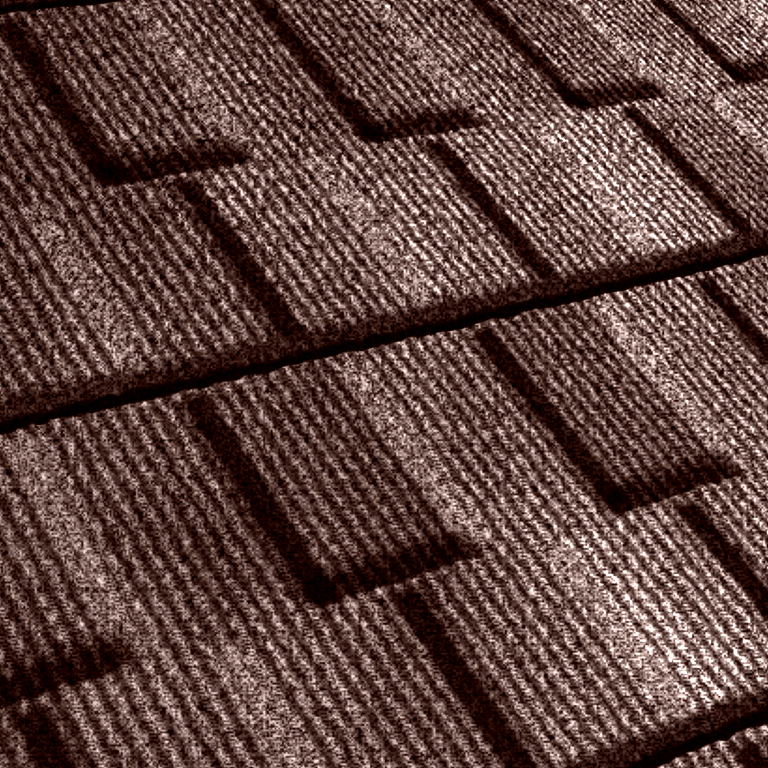
A Shadertoy shader for this texture:

```glsl
// Stone-coated roof panels in perspective: staggered ribbed shingles, dark laps and grooves, coarse grit.

float hash(vec2 p) {
    return fract(sin(dot(p, vec2(127.1, 311.7))) * 43758.5453);
}

float noise(vec2 p) {
    vec2 i = floor(p), f = fract(p);
    f = f * f * (3.0 - 2.0 * f);
    return mix(mix(hash(i), hash(i + vec2(1, 0)), f.x),
               mix(hash(i + vec2(0, 1)), hash(i + vec2(1, 1)), f.x), f.y);
}

// x counts shingle columns, y counts courses down the roof
vec2 roofCoords(vec2 p) {
    float across = (p.x + 1.5625) / (p.y + 2.318);
    float down = (p.y + 0.443) / (4.362 - p.x);
    return vec2(-5.0 * log(1.5 - across),
                log(max(1.0 + (down - 0.106) / 0.285, 0.01)) / log(1.2));
}

void mainImage(out vec4 fragColor, in vec2 fragCoord) {
    vec2 uv = fragCoord / iResolution.xy;
    vec2 p = vec2(uv.x, 1.0 - uv.y);
    vec2 roof = roofCoords(p);
    float rough = noise(p * 75.0) - 0.5;
    roof.y += 0.02 * rough;

    // Two staggered courses make one panel
    float course = floor(roof.y);
    float f = roof.y - course;
    float lower = mod(course, 2.0);
    float column = roof.x - 0.93 - 0.22 * lower + 0.18 * floor(course / 2.0);
    float s = fract(column + 0.25) - 0.25 + 0.018 * rough;
    float ends = smoothstep(0.0, 0.05, f) * (1.0 - smoothstep(0.9, 1.0, f));

    // Uneven tone of each shingle half, brighter toward the upper right
    float tone = 0.82 + 0.34 * hash(vec2(floor(column * 2.0), course + 7.0));
    tone += 0.16 * smoothstep(0.48, 0.52, s) * (1.0 - smoothstep(0.5, 0.85, s));
    tone = mix(1.0, tone, ends) * (0.82 + 0.42 * p.x - 0.1 * p.y);
    tone *= 0.85 + 0.3 * noise(p * 7.0);

    // Fine corrugation, about twenty ribs to a column
    float wobble = 1.8 * (noise(p * vec2(95.0, 80.0)) - 0.5);
    float rib = 0.5 + 0.5 * sin(6.2832 * 20.0 * roof.x + wobble);
    float shade = tone * mix(0.22, 0.62, rib);

    // Worn highlight on the right edge of each raised shingle
    float edge = 1.0 - smoothstep(0.025, 0.06, abs(s - 0.5));
    shade = mix(shade, (0.5 + 0.2 * p.x) * (0.9 + 0.15 * rib), 0.85 * edge * ends);

    // Shadowed groove on the left edge
    float groove = 1.0 - smoothstep(0.015, 0.075, abs(s));
    groove *= smoothstep(0.0, 0.06, f) * (1.0 - smoothstep(0.94, 1.0, f));
    shade = mix(shade, 0.07, 0.92 * groove);

    // Short step below raised shingles, continuous lap below panels
    float raised = smoothstep(-0.06, 0.0, s) * (1.0 - smoothstep(0.46, 0.54, s));
    float stepBand = smoothstep(0.8, 0.93, f) * (1.0 - smoothstep(0.98, 1.0, f));
    shade *= 1.0 - 0.72 * stepBand * raised * (1.0 - lower);
    float foot = 1.0 - smoothstep(0.985, 1.0, f);
    float lip = lower * smoothstep(0.82, 0.89, f) * foot;
    shade = mix(shade, 0.14 + 0.06 * rib, lip);
    shade = mix(shade, 0.02, lower * smoothstep(0.925, 0.96, f) * foot);

    // Mineral grit
    float grit = 0.6 * noise(p * 410.0) + 0.4 * noise(p * 235.0 + 31.0) - 0.5;
    shade *= 1.0 + 1.9 * grit;
    shade += 0.1 * grit;
    vec3 brown = vec3(shade, shade - 0.11, shade - 0.135);
    fragColor = vec4(clamp(brown, 0.0, 1.0), 1.0);
}
```
